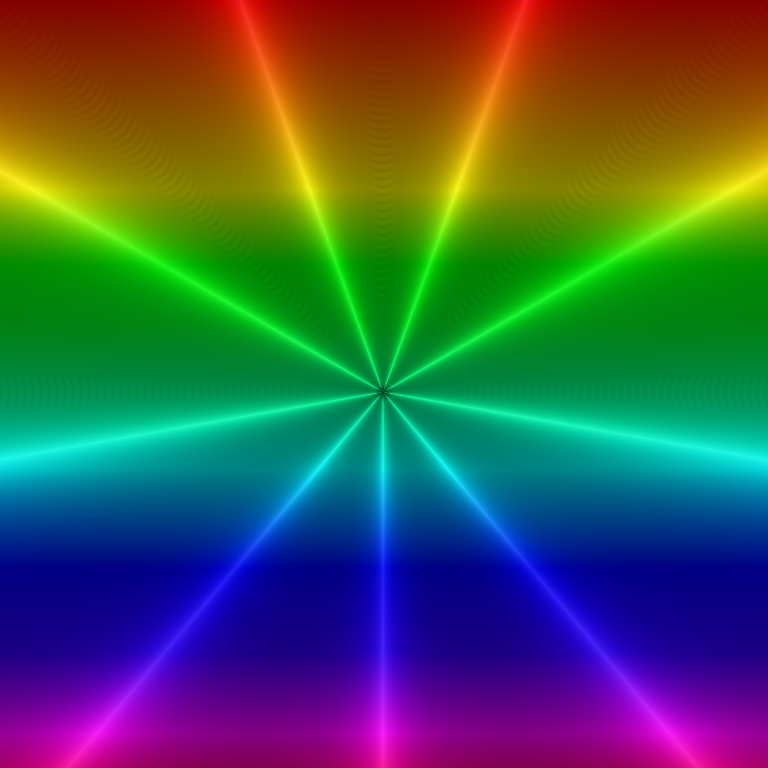
Write a Shadertoy shader that draws this background.

```glsl
// Nine glowing rays fanning out over a vertical rainbow, with faint ring fringes.
#define CENTER vec2(0.4987, 0.4895)
#define RAY_COUNT 9.0
#define BASE_LEVEL 0.50
#define GLOW_LEVEL 0.46
#define GLOW_ANGLE 0.085
#define CORE_ANGLE 0.018
#define CORE_WHITE 0.13
#define FRINGE_FREQ 600.0
#define FRINGE_LEVEL 0.018

const float TAU = 6.2831853;

float ramp(float a, float b, float x) {
    return clamp((x - a) / (b - a), 0.0, 1.0);
}

// Signed angle to the nearest multiple of the given step
float foldAngle(float angle, float stepAngle) {
    return mod(angle + 0.5 * stepAngle, stepAngle) - 0.5 * stepAngle;
}

// Hue in sixths of the colour wheel, by distance down from the top edge
float hueAt(float depth) {
    float hue = ramp(0.0, 0.247, depth);
    hue += ramp(0.247, 0.345, depth);
    hue += 0.13 * ramp(0.345, 0.42, depth);
    hue += 0.87 * ramp(0.42, 0.61, depth);
    hue += ramp(0.61, 0.74, depth);
    hue += 0.20 * ramp(0.74, 0.85, depth);
    hue += 0.80 * ramp(0.85, 0.955, depth);
    hue += 0.40 * ramp(0.955, 1.0, depth);
    return hue;
}

vec3 hueToRgb(float hue) {
    vec3 wheel = mod(hue + vec3(0.0, 4.0, 2.0), 6.0);
    return clamp(abs(wheel - 3.0) - 1.0, 0.0, 1.0);
}

// Small arches along the axes and diagonals of the upper half
float fringes(float radius, float angle, float height) {
    float offset = foldAngle(angle, TAU / 8.0);
    float mask = exp(-pow(offset / 0.055, 2.0));
    mask *= smoothstep(-0.06, 0.0, height) * smoothstep(0.03, 0.15, radius);
    return mask * cos(FRINGE_FREQ * radius * (1.0 - 6.0 * offset * offset));
}

void mainImage(out vec4 fragColor, in vec2 fragCoord) {
    vec2 uv = fragCoord / iResolution.xy;
    vec2 p = (fragCoord - CENTER * iResolution.xy) / iResolution.y;
    float radius = length(p);

    // Angle measured from straight down, where one ray lies
    float angle = atan(p.x, -p.y + 1e-6);
    float rayOffset = abs(foldAngle(angle, TAU / RAY_COUNT));

    // Wide glow and pale core of each ray
    float glow = exp(-rayOffset / GLOW_ANGLE);
    float core = exp(-rayOffset / CORE_ANGLE);
    float level = BASE_LEVEL + GLOW_LEVEL * glow;
    level += FRINGE_LEVEL * fringes(radius, angle, p.y);

    vec3 color = hueToRgb(hueAt(1.0 - uv.y)) * level;
    color += CORE_WHITE * core * (1.0 - color);

    // Dark hub where the rays meet
    color *= mix(0.5, 1.0, smoothstep(0.0, 0.014, radius));
    fragColor = vec4(clamp(color, 0.0, 1.0), 1.0);
}
```
